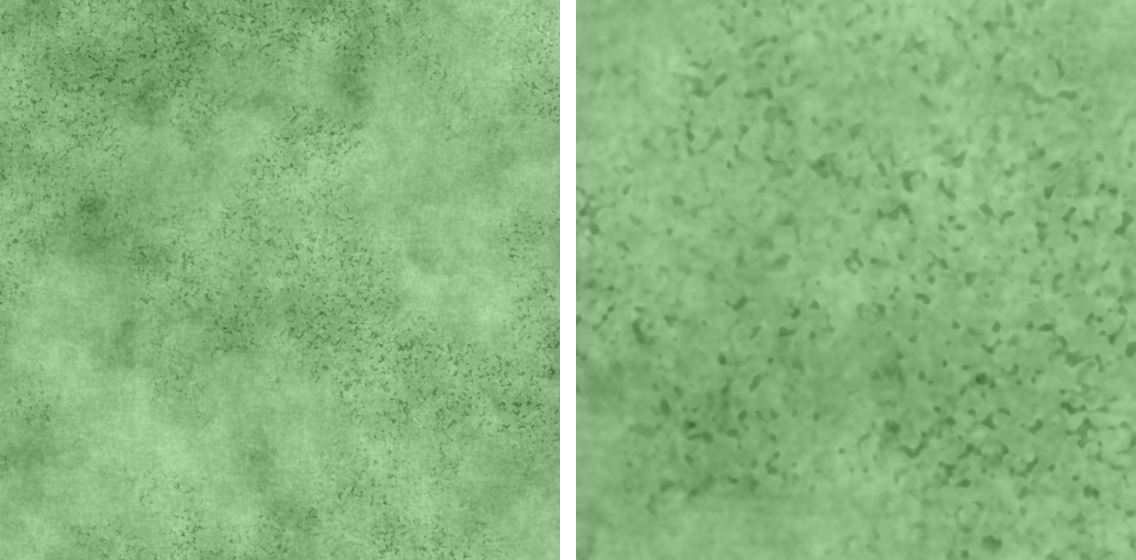
Left: the whole. Right: its middle third, enlarged.
This texture is drawn by a three.js fragment shader. Its source:

```glsl
// Weathered green paper: soft cloudy blotches, fine grain and clustered dark flecks.
// Layers of value noise shift one base green lighter or darker, with faint
// horizontal and vertical fibres and a worn upright fold on the left.

varying vec2 vUv;

const vec3 BASE_GREEN = vec3(0.564, 0.733, 0.525);
const vec3 SHADE_TINT = vec3(1.0, 1.0, 0.98);

float hash(vec2 cell) {
  vec3 p = fract(vec3(cell.xyx) * 0.1031);
  p += dot(p, p.yzx + 33.33);
  return fract((p.x + p.y) * p.z);
}

// Smooth value noise from 0 to 1
float noise(vec2 p) {
  vec2 cell = floor(p);
  vec2 f = fract(p);
  vec2 blend = f * f * (3.0 - 2.0 * f);
  float low = mix(hash(cell), hash(cell + vec2(1.0, 0.0)), blend.x);
  float high = mix(hash(cell + vec2(0.0, 1.0)), hash(cell + vec2(1.0, 1.0)), blend.x);
  return mix(low, high, blend.y);
}

// Turns and enlarges a domain so that noise cells do not line up
vec2 turn(vec2 p) {
  return mat2(1.6, 1.2, -1.2, 1.6) * p + 17.3;
}

// Turned octaves, centred on zero
float cloud(vec2 p, float gain) {
  float sum = 0.0;
  float weight = 1.0;
  float total = 0.0;
  for (int i = 0; i < 6; i++) {
    sum += weight * (noise(p) - 0.5);
    total += weight;
    weight *= gain;
    p = turn(p);
  }
  return sum / total;
}

// Two turned layers of fine noise, centred on zero
float fineGrain(vec2 p) {
  return 0.6 * noise(turn(p)) + 0.4 * noise(turn(turn(p * 0.75))) - 0.5;
}

// Soft irregular dark specks; a higher threshold leaves fewer
float flecks(vec2 p, float threshold) {
  return smoothstep(threshold, threshold + 0.3, fineGrain(p) + 0.5);
}

// Upright strip with a crisp right edge that fades out along its length
float foldShade(vec2 uv, float left, float right) {
  float across = smoothstep(left - 0.03, left + 0.08, uv.x)
               * (1.0 - smoothstep(right - 0.002, right + 0.002, uv.x));
  float along = smoothstep(0.05, 0.3, uv.y) * (1.0 - smoothstep(0.5, 0.68, uv.y));
  return across * along;
}

// Thin upright crease over the top part of the sheet
float crease(vec2 uv, float x) {
  float line = 1.0 - smoothstep(0.0005, 0.003, abs(uv.x - x));
  return line * smoothstep(0.65, 0.85, uv.y) * noise(vec2(3.0, uv.y * 40.0));
}

void main() {
  vec2 uv = vUv;

  // Broad stains and mid-sized mottling
  float stains = cloud(uv * 4.5 + 7.0, 0.6);
  float mottle = cloud(uv * 16.0 + 31.0, 0.75);
  float tone = 0.23 * stains + 0.20 * mottle;

  // Flecks gather in worn patches and in the darker stains
  float wear = smoothstep(-0.12, 0.16, cloud(uv * 6.0 + 53.0, 0.68) - 0.35 * stains);

  // Fine grain, rougher where worn, and paper fibres
  float grain = fineGrain(uv * 95.0 + 5.0);
  float fibres = noise(uv * vec2(35.0, 230.0)) + noise(uv * vec2(230.0, 35.0) + 60.0) - 1.0;
  tone += mix(0.09, 0.125, wear) * grain + 0.02 * fibres;

  float fineFlecks = flecks(uv * 84.0 + 12.0, 0.56);
  float largeFlecks = flecks(uv * 60.0 + 77.0, 0.62);
  tone -= wear * (0.15 * fineFlecks + 0.09 * largeFlecks) + 0.008 * wear;

  // Soft dark smudges
  tone -= 0.07 * smoothstep(0.08, 0.26, cloud(uv * 11.0 + 113.0, 0.6));

  // Worn fold and crease
  tone -= 0.028 * foldShade(uv, 0.13, 0.242) + 0.03 * crease(uv, 0.35);

  gl_FragColor = vec4(BASE_GREEN + SHADE_TINT * tone, 1.0);
}
```
